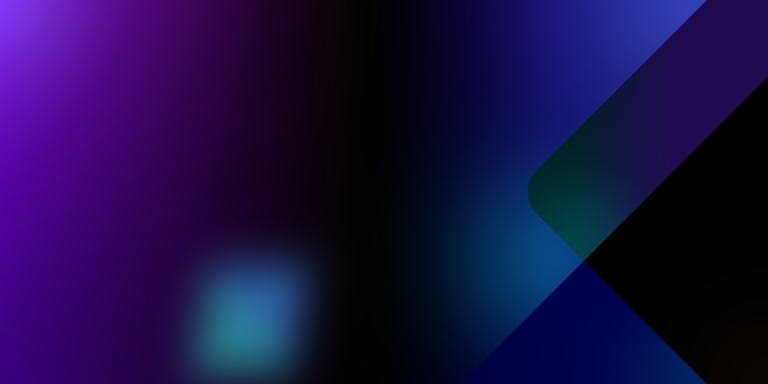
This background is drawn by a Shadertoy shader. Its source:

```glsl
// Dark violet-to-blue gradient with a soft teal light and overlapping diagonal panels.
#define CORNER_RADIUS 0.08
#define PANEL_CORNER vec2(1.341, 0.5)
#define FRONT_CORNER vec2(1.2, 0.0)
#define SPOT_CENTER vec2(0.65, 0.165)
#define SPOT_RADIUS 0.145
#define VIOLET_END 0.92

// Soft round light, 1 at its center.
float glow(vec2 p, vec2 center, float radius) {
    vec2 q = (p - center) / radius;
    return exp(-dot(q, q));
}

// Distance to a quadrant opening to the right, rotated 45 degrees; negative inside.
float wedge(vec2 p, vec2 corner, float radius) {
    vec2 q = p - corner;
    vec2 e = radius - vec2(q.x - q.y, q.x + q.y) * 0.70711;
    return length(max(e, 0.0)) + min(max(e.x, e.y), 0.0) - radius;
}

float coverage(float d) {
    float aa = 0.75 / iResolution.y;
    return 1.0 - smoothstep(-aa, aa, d);
}

// Violet field, brightest in the upper left.
vec3 violetField(vec2 p) {
    float fade = clamp(1.0 - p.x / VIOLET_END, 0.0, 1.0);
    vec3 hue = mix(vec3(0.23, 0.0, 0.50), vec3(0.52, 0.04, 0.90), pow(p.y, 1.5));
    vec3 color = hue * vec3(fade, fade, pow(fade, 1.2));
    color += vec3(0.0, 0.17, 0.07) * glow(p, vec2(0.0, 1.0), 0.22);
    float seam = (p.x - 0.89) / 0.06;
    return color + vec3(0.025, 0.012, 0.0) * exp(-seam * seam) * p.y;
}

// Blue field with a lavender light above and a teal light below.
vec3 blueField(vec2 p) {
    float rise = smoothstep(0.92, 1.50, p.x);
    vec3 color = mix(vec3(0.0, 0.0, 0.28), vec3(0.07, 0.0, 0.38), p.y) * rise;
    color += vec3(0.13, 0.25, 0.33) * glow(p, vec2(1.87, 1.0), 0.42);
    float leftEdge = smoothstep(-0.004, 0.004, p.x + p.y - FRONT_CORNER.x);
    float dim = mix(mix(0.75, 1.0, leftEdge), 1.0, smoothstep(0.05, 0.16, p.y));
    return color + vec3(0.0, 0.27, 0.20) * glow(p, vec2(1.43, 0.32), 0.25) * dim;
}

// Blurred, slightly sheared rounded square of light.
vec3 addSpot(vec3 color, vec2 p) {
    vec2 q = p - SPOT_CENTER;
    q.x -= 0.15 * q.y;
    q = abs(q) / SPOT_RADIUS;
    float r = pow(pow(q.x, 3.0) + pow(q.y * 0.92, 3.0), 1.0 / 3.0);
    float side = smoothstep(-0.15, 0.15, p.x + p.y - SPOT_CENTER.x - SPOT_CENTER.y);
    vec3 light = mix(vec3(0.16, 0.51, 0.57), vec3(0.18, 0.40, 0.66), side);
    return mix(color, light, exp(-pow(r, 2.6)));
}

void mainImage(out vec4 fragColor, in vec2 fragCoord) {
    vec2 p = fragCoord / iResolution.xy * vec2(2.0, 1.0);

    vec3 color = violetField(p) + blueField(p);
    color = addSpot(color, p);

    // Panel masks
    float back = coverage(wedge(p, PANEL_CORNER, CORNER_RADIUS));
    float front = coverage(wedge(p, FRONT_CORNER, 0.0));

    // Rounded band, green at its tip and violet further up
    vec3 band = mix(vec3(0.0, 0.12, 0.15), vec3(0.12, 0.04, 0.31),
                    smoothstep(1.45, 1.78, p.x));
    band += vec3(0.0, 0.15, 0.13) * glow(p, vec2(1.50, 0.36), 0.16);

    // Lower triangle and the dark overlap
    vec3 triangle = vec3(0.0, 0.0, 0.30) - vec3(0.0, 0.0, 0.05) * glow(p, FRONT_CORNER, 0.2);
    triangle += vec3(0.0, 0.14, 0.08) * glow(p, vec2(1.85, 0.0), 0.22);
    vec3 overlap = vec3(0.04, 0.02, 0.0) * glow(p, vec2(2.0, 0.0), 0.2);

    color = mix(color, band, back);
    color = mix(color, mix(triangle, overlap, back), front);
    fragColor = vec4(clamp(color, 0.0, 1.0), 1.0);
}
```
